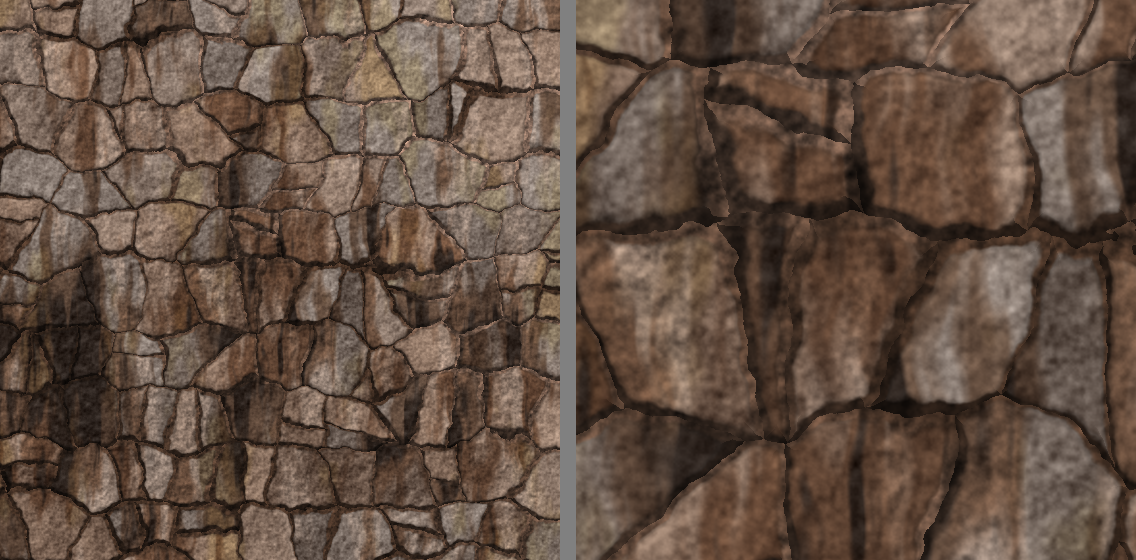
Left: the whole. Right: its middle third, enlarged.
A three.js fragment shader for this texture:

```glsl
// Weathered rubble wall: blocks from a weighted, vertically stretched Voronoi
// diagram on staggered rows, some split in two, with shadowed joints and rough
// grain. Value noise tints them with brown, black and pale runs of water.
varying vec2 vUv;

float hash(vec2 p) {
  vec3 q = fract(vec3(p.xyx) * 0.1031);
  q += dot(q, q.yzx + 33.33);
  return fract((q.x + q.y) * q.z);
}

float noise(vec2 p) {
  vec2 i = floor(p), f = fract(p);
  f = f * f * (3.0 - 2.0 * f);
  return mix(mix(hash(i), hash(i + vec2(1.0, 0.0)), f.x),
             mix(hash(i + vec2(0.0, 1.0)), hash(i + 1.0), f.x), f.y);
}

float fbm(vec2 p) {
  float sum = 0.0, amp = 0.533;
  for (int i = 0; i < 4; i++) {
    sum += amp * noise(p);
    p = p * 2.03 + 17.3;
    amp *= 0.5;
  }
  return sum;
}

// Block centre in xy, size weight in z
vec3 blockSeed(vec2 cell) {
  vec2 jitter = vec2(hash(cell + 11.0), hash(cell + 47.0)) - 0.5;
  float stagger = hash(vec2(cell.y, 5.0));
  return vec3(cell + 0.5 + jitter * vec2(0.5, 0.42) + vec2(stagger, 0.0),
              0.36 * hash(cell + 83.0));
}

// Distance to the nearest joint, the direction towards it and the block's id
float blockEdge(vec2 p, out vec2 id, out vec2 side) {
  vec2 base = floor(p), stretch = vec2(1.0, 1.45);
  vec3 own = vec3(0.0);
  float best = 99.0;
  for (int y = -2; y <= 2; y++) {
    for (int x = -2; x <= 2; x++) {
      vec2 cell = base + vec2(x, y);
      vec3 s = blockSeed(cell);
      vec2 r = (p - s.xy) * stretch;
      float d = dot(r, r) - s.z;
      if (d < best) { best = d; own = s; id = cell; }
    }
  }
  float edge = 1.0, nearest = 1.0;
  side = vec2(0.0, 1.0);
  for (int y = -2; y <= 2; y++) {
    for (int x = -2; x <= 2; x++) {
      vec2 cell = base + vec2(x, y);
      if (distance(cell, id) < 0.5) continue;
      vec3 s = blockSeed(cell);
      vec2 r = (p - s.xy) * stretch, across = (s.xy - own.xy) * stretch * stretch;
      float d = (dot(r, r) - s.z - best) / (2.0 * length(across));
      if (d < nearest) { nearest = d; side = normalize(across); }
      float h = max(0.04 - abs(edge - d), 0.0) / 0.04;
      edge = min(edge, d) - h * h * 0.01;
    }
  }
  // Split some blocks along a slightly tilted line
  float kind = hash(id + 151.0), tilt = 0.5 * (hash(id + 171.0) - 0.5);
  if (kind > 0.68) {
    vec2 normal = normalize(kind > 0.86 ? vec2(1.0, tilt) : vec2(tilt, 1.0));
    float offset = dot(p - own.xy, normal) - 0.3 * (hash(id + 191.0) - 0.5);
    if (abs(offset) < edge) { edge = abs(offset); side = -sign(offset) * normal; }
    id += offset > 0.0 ? 300.0 : 0.0;
  }
  return edge;
}

// Soft upright band where water has run down the wall
float runoff(vec2 p, vec2 centre, vec2 size) {
  vec2 d = (p - centre) / size;
  return exp(-dot(d, d));
}

void main() {
  vec2 p = vUv;

  // Wobbly block layout
  vec2 warp = vec2(fbm(p * 7.0), fbm(p * 7.0 + 31.0)) - 0.5;
  vec2 chip = vec2(fbm(p * 60.0 + 7.0), fbm(p * 60.0 + 63.0)) - 0.5;
  vec2 id, side;
  float edge = blockEdge(p * vec2(10.8, 9.6) + warp * 0.75 + chip * 0.1 + 20.0, id, side);
  float pick = hash(id + 3.0), hue = hash(id + 29.0);

  // Rough surface lit from the upper left
  float grain = fbm(p * 90.0 + pick * 40.0);
  float relief = grain - fbm((p + vec2(-0.0026, 0.0034)) * 90.0 + pick * 40.0);
  float mottle = fbm(p * 24.0 + hue * 30.0);
  float speck = noise(p * 290.0) - 0.5;
  float lift = smoothstep(0.1, 1.6, p.x * 0.6 + p.y);
  float tone = 0.54 + 0.28 * (pick - 0.5) + 0.2 * lift + 0.42 * (mottle - 0.5)
             + 0.34 * (grain - 0.5) + 0.46 * relief + 0.22 * speck;
  tone += 0.12 * side.y * (1.0 - smoothstep(0.03, 0.12, edge));
  vec3 color = mix(vec3(0.155, 0.10, 0.07), vec3(0.70, 0.625, 0.565), clamp(tone, 0.0, 1.1));

  // Grey, rosy and ochre blocks
  color *= mix(vec3(1.04, 0.98, 0.94), vec3(0.97, 1.0, 1.04), smoothstep(0.3, 0.8, hue + 0.3 * lift));
  float ochre = smoothstep(0.56, 0.70, fbm(p * vec2(15.0, 6.0) + 90.0));
  color *= mix(vec3(1.0), vec3(1.0, 0.98, 0.86), ochre);

  // Water stains, shifted a little from block to block
  float damp = runoff(p, vec2(0.16, 0.34), vec2(0.06, 0.26))
             + runoff(p, vec2(0.79, 0.40), vec2(0.06, 0.20))
             + runoff(p, vec2(0.51, 0.85), vec2(0.035, 0.08));
  float flowX = p.x + 0.03 * (pick - 0.5) + 0.014 * (noise(p * 26.0) - 0.5);
  float streak = fbm(vec2(flowX * 30.0, p.y * 3.0 + hue * 3.0));
  float patchy = fbm(p * vec2(7.0, 5.0) + 13.0);
  float wet = 0.55 * streak + 0.45 * patchy + 0.1 * (hue - 0.5) + 0.09 * damp - 0.07 * (lift - 0.5);
  float pale = smoothstep(0.56, 0.68, fbm(vec2(flowX * 21.0 + 50.0, p.y * 4.0 + pick * 5.0)));
  color = mix(color, vec3(0.73, 0.635, 0.57) * (0.88 + 0.5 * (grain - 0.5) + 0.5 * relief + 0.2 * speck), 0.6 * pale);
  color *= mix(vec3(1.0), vec3(0.72, 0.62, 0.54), smoothstep(0.51, 0.61, wet));
  float soot = smoothstep(0.63, 0.72, wet + 0.1 * (noise(vec2(p.x * 130.0, p.y * 14.0)) - 0.5));
  color = mix(color, vec3(0.13, 0.10, 0.085) + 0.2 * (grain - 0.4) + 0.1 * relief, 0.85 * soot);

  // Joints: earthy mortar, paler high on the right, shadowed under each block
  float width = 0.01 + 0.075 * noise(p * 13.0 + 5.0);
  float under = smoothstep(0.3, -0.7, side.y + 0.35 * side.x);
  vec3 mortar = mix(vec3(0.28, 0.20, 0.15), vec3(0.60, 0.485, 0.42), lift * smoothstep(0.3, 0.6, fbm(p * 6.0 + 70.0)));
  mortar *= (0.7 + 0.6 * grain + 1.2 * relief + 0.3 * speck) * mix(1.0, 0.5, under) * (1.0 - 0.5 * soot);
  color *= mix(0.78, 1.0, smoothstep(width, width + 0.045, edge));
  color = mix(mortar, color, smoothstep(width - 0.012, width + 0.016, edge));

  gl_FragColor = vec4(clamp(color, 0.0, 1.0), 1.0);
}
```
